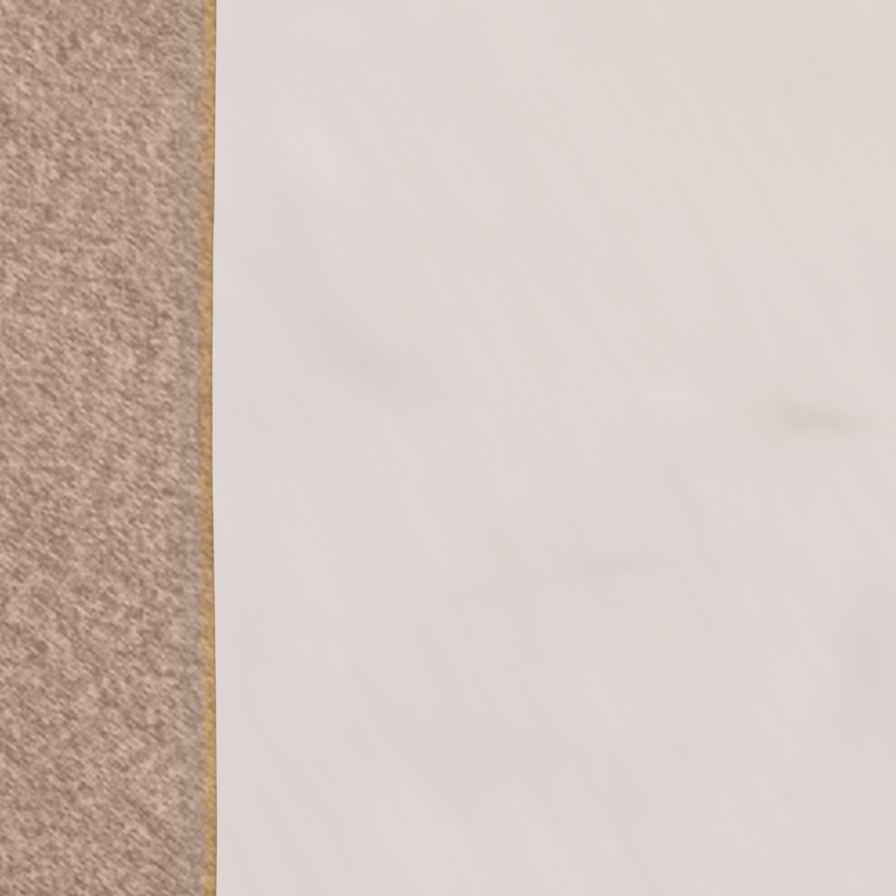
Write a Shadertoy shader that draws this texture.

```glsl
// Brown woven cloth with a golden selvage beside a pale, faintly clouded plaster sheet.
#define CLOTH_COLOR vec3(0.695, 0.588, 0.522)
#define GOLD_COLOR vec3(0.725, 0.580, 0.415)
#define PLASTER_COLOR vec3(0.872, 0.835, 0.822)
#define EDGE_X 0.2395
#define GOLD_WIDTH 0.0145
#define WEAVE_SCALE 215.0
#define WEAVE_CONTRAST 0.30
#define BRUSH_ANGLE -1.05
#define CLOUD_CONTRAST 0.016

float hash(vec2 p) {
    return fract(sin(dot(p, vec2(127.1, 311.7))) * 43758.5453);
}

float noise(vec2 p) {
    vec2 i = floor(p), f = fract(p);
    f = f * f * (3.0 - 2.0 * f);
    return mix(mix(hash(i), hash(i + vec2(1, 0)), f.x),
               mix(hash(i + vec2(0, 1)), hash(i + vec2(1, 1)), f.x), f.y);
}

float fbm(vec2 p) {
    float sum = 0.0, amp = 0.5;
    for (int i = 0; i < 5; i++) {
        sum += amp * noise(p);
        p = mat2(1.6, 1.2, -1.2, 1.6) * p + 7.3;
        amp *= 0.5;
    }
    return sum;
}

vec2 rotate(vec2 p, float a) {
    float c = cos(a), s = sin(a);
    return vec2(c * p.x + s * p.y, c * p.y - s * p.x);
}

// Soft elliptical stain
float smudge(vec2 p, vec2 center, vec2 size, float angle) {
    vec2 q = rotate(p - center, angle) / size;
    return exp(-dot(q, q));
}

// Gently wavering boundary between cloth and plaster
float edgeAt(float y) {
    return EDGE_X + 0.0025 * cos(6.2832 * (y - 0.1) / 0.95)
         + 0.0007 * (noise(vec2(y * 22.0, 4.0)) - 0.5);
}

vec3 cloth(vec2 p, float edge) {
    // Short slanted fibres over finer grain
    vec2 q = rotate(p, -0.65) * WEAVE_SCALE;
    float fibre = noise(q * vec2(0.55, 1.25)) - 0.5;
    float grain = noise(p * WEAVE_SCALE * 1.15 + 31.0) - 0.5;
    float clump = fbm(p * 48.0) - 0.48;
    float weave = 0.62 * fibre + 0.45 * grain + 0.28 * clump;

    vec3 col = CLOTH_COLOR + vec3(0.022, 0.016, 0.010) * (p.y - 0.4);
    col += 0.05 * (fbm(p * 7.0) - 0.48);

    // Greyer seam next to the selvage
    float seam = smoothstep(0.050, 0.030, edge - p.x);
    col = mix(col, vec3(0.675, 0.590, 0.525), 0.7 * seam);
    col += WEAVE_CONTRAST * weave * mix(1.0, 0.8, seam);

    // Golden selvage with a ragged inner side
    float ragged = GOLD_WIDTH + 0.005 * (noise(p * 130.0) - 0.5);
    float gold = smoothstep(ragged + 0.004, ragged - 0.003, edge - p.x);
    vec3 strip = GOLD_COLOR + 0.20 * weave + 0.05 * (noise(vec2(p.y * 18.0, 2.0)) - 0.5);
    strip *= 1.0 - 0.10 * smoothstep(0.005, 0.0, edge - p.x);
    return mix(col, strip, 0.85 * gold);
}

vec3 plaster(vec2 p, float edge) {
    vec2 brush = rotate(p, BRUSH_ANGLE);
    float streak = fbm(brush * vec2(9.0, 55.0)) - 0.48;
    float cloud = fbm(p * 5.5 + 3.0) - 0.48;
    vec2 w = p + 0.035 * (vec2(fbm(p * 14.0), fbm(p * 14.0 + 19.0)) - 0.48);

    float light = 0.9 * smudge(w, vec2(0.345, 0.825), vec2(0.085, 0.025), -0.5)
                + 0.6 * smudge(w, vec2(0.365, 0.975), vec2(0.035, 0.015), 0.0)
                + 0.9 * smudge(w, vec2(0.750, 0.552), vec2(0.045, 0.013), -0.15)
                + 0.4 * smudge(w, vec2(0.750, 0.720), vec2(0.050, 0.020), 0.0)
                + 0.5 * smudge(w, vec2(0.350, 0.275), vec2(0.055, 0.016), -0.2)
                + 0.5 * smudge(w, vec2(0.460, 0.060), vec2(0.045, 0.080), 0.2)
                + 0.6 * smudge(w, vec2(0.890, 0.220), vec2(0.035, 0.070), -0.3);
    float dark = 1.0 * smudge(w, vec2(0.420, 0.590), vec2(0.080, 0.034), -0.5)
               + 0.6 * smudge(w, vec2(0.345, 0.690), vec2(0.026, 0.080), 0.2)
               + 0.8 * smudge(w, vec2(0.685, 0.366), vec2(0.055, 0.012), 0.2)
               + 0.5 * smudge(w, vec2(0.535, 0.340), vec2(0.040, 0.012), 0.1)
               + 0.8 * smudge(w, vec2(0.975, 0.270), vec2(0.045, 0.080), 0.0)
               + 0.5 * smudge(w, vec2(0.530, 0.160), vec2(0.070, 0.045), 0.0);
    float ochre = smudge(w, vec2(0.910, 0.530), vec2(0.055, 0.016), -0.1);

    vec3 col = PLASTER_COLOR;
    col += CLOUD_CONTRAST * (1.2 * cloud + 1.1 * streak);
    col += vec3(0.004, 0.004, 0.000) * smoothstep(0.4, 1.0, p.y) * smoothstep(0.3, 0.9, p.x);
    col += light * (0.8 + streak) * vec3(0.020, 0.021, 0.022);
    col -= dark * (0.9 + streak) * vec3(0.026, 0.025, 0.024);
    col -= ochre * vec3(0.022, 0.030, 0.046);

    // Cool brightening along the cloth
    return col + vec3(0.002, 0.007, 0.010) * smoothstep(0.045, 0.0, p.x - edge);
}

void mainImage(out vec4 fragColor, in vec2 fragCoord) {
    vec2 p = fragCoord / iResolution.xy;
    float edge = edgeAt(p.y);
    float aa = 1.0 / iResolution.x;
    float onPlaster = smoothstep(-aa, aa, p.x - edge);
    vec3 col = mix(cloth(p, edge), plaster(p, edge), onPlaster);
    fragColor = vec4(clamp(col, 0.0, 1.0), 1.0);
}
```
